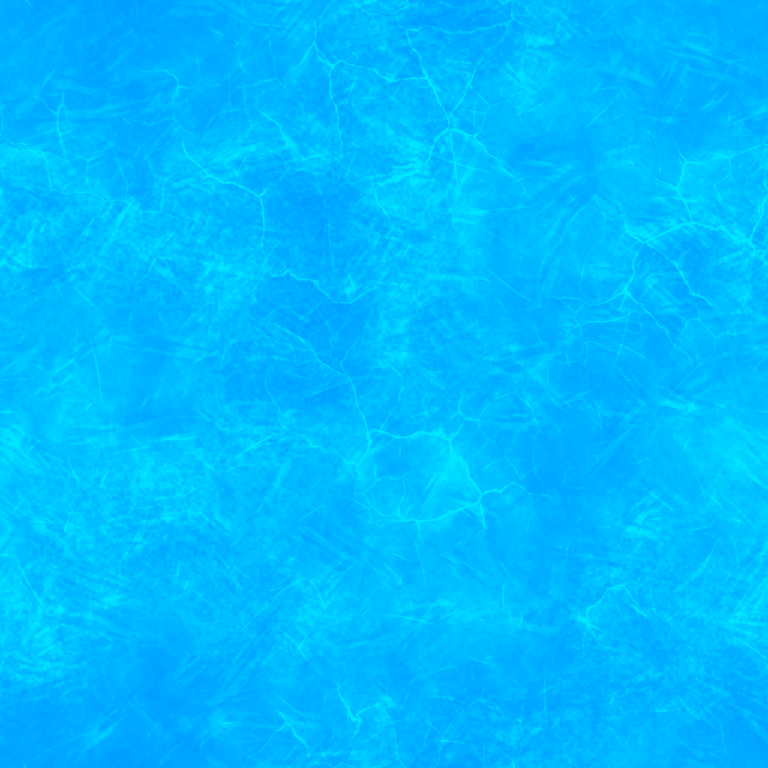
Give the GLSL for this texture, as a Shadertoy shader.

```glsl
vec2 hash2(vec2 p) {
    vec3 q = fract(p.xyx * vec3(0.1031, 0.1030, 0.0973));
    q += dot(q, q.yzx + 33.33);
    return fract((q.xx + q.yz) * q.zy);
}

// Smooth value noise that wraps after n cells
float noise(vec2 uv, float n, float seed) {
    vec2 p = uv * n, i = floor(p), f = p - i;
    f = f * f * (3.0 - 2.0 * f);
    vec2 a = mod(i, n) + seed, b = mod(i + 1.0, n) + seed;
    return mix(mix(hash2(a).x, hash2(vec2(b.x, a.y)).x, f.x),
               mix(hash2(vec2(a.x, b.y)).x, hash2(b).x, f.x), f.y);
}

float clouds(vec2 uv, float n, float gain, float seed) {
    float sum = 0.0, weight = 1.0, total = 0.0;
    for (int k = 0; k < 6; k++) {
        sum += weight * noise(uv, n, seed + float(k) * 17.0);
        total += weight;
        weight *= gain;
        n *= 2.0;
    }
    return sum / total;
}

// Cellular plates: x = distance to the border in cells, y = random plate tone
vec2 plates(vec2 uv, float n, float seed) {
    vec2 p = uv * n, home = floor(p), nearest = vec2(0.0), nearestCell = home;
    float best = 9.0, border = 9.0;
    for (int k = 0; k < 9; k++) {
        vec2 cell = home + vec2(k % 3 - 1, k / 3 - 1);
        vec2 r = cell + hash2(mod(cell, n) + seed) - p;
        if (dot(r, r) < best) {
            best = dot(r, r);
            nearest = r;
            nearestCell = cell;
        }
    }
    for (int k = 0; k < 25; k++) {
        vec2 cell = nearestCell + vec2(k % 5 - 2, k / 5 - 2);
        vec2 r = cell + hash2(mod(cell, n) + seed) - p;
        vec2 gap = r - nearest;
        if (dot(gap, gap) > 1e-4)
            border = min(border, dot(0.5 * (r + nearest), normalize(gap)));
    }
    return vec2(border, hash2(mod(nearestCell, n) + seed + 40.0).y);
}

// Scattered dry brush patches made of parallel bristle marks
float brushMarks(vec2 uv, float n, float seed) {
    vec2 p = uv * n, home = floor(p);
    float sum = 0.0;
    for (int k = 0; k < 9; k++) {
        vec2 cell = home + vec2(k % 3 - 1, k / 3 - 1);
        vec2 id = mod(cell, n) + seed, rnd = hash2(id + 9.0);
        vec2 r = p - cell - hash2(id);
        float angle = mix(-0.9, 1.2, rnd.x);
        vec2 dir = vec2(cos(angle), sin(angle));
        vec2 q = vec2(dot(r, dir), dot(r, vec2(-dir.y, dir.x)));
        float area = smoothstep(1.0, 0.3, length(q / vec2(0.8, 0.15 + 0.25 * rnd.y)));
        vec2 fibre = q * vec2(3.0, 220.0 / n) + rnd * 40.0 + 60.0;
        float bristles = noise(fibre / 256.0, 256.0, seed);
        sum += area * (smoothstep(0.4, 0.85, bristles) - 0.25) * step(0.3, rnd.y);
    }
    return sum;
}

// Short thin scratches
float scratches(vec2 uv, float n, float seed) {
    vec2 p = uv * n, home = floor(p);
    float sum = 0.0;
    for (int k = 0; k < 9; k++) {
        vec2 cell = home + vec2(k % 3 - 1, k / 3 - 1);
        vec2 id = mod(cell, n) + seed, rnd = hash2(id + 5.0);
        vec2 r = p - cell - hash2(id);
        float angle = 6.2832 * rnd.x, reach = 0.15 + 0.7 * rnd.y * rnd.y;
        vec2 dir = vec2(cos(angle), sin(angle));
        float along = dot(r, dir), across = dot(r, vec2(-dir.y, dir.x)) + 0.15 * along * along;
        sum += smoothstep(0.0022, 0.0004, abs(across) / n)
             * smoothstep(reach, 0.2 * reach, abs(along)) * hash2(id + 21.0).x;
    }
    return sum;
}

void mainImage(out vec4 fragColor, in vec2 fragCoord) {
    vec2 uv = fragCoord / iResolution.xy;
    vec2 wobble = vec2(clouds(uv, 9.0, 0.5, 3.0), clouds(uv, 9.0, 0.5, 61.0)) - 0.5;

    // Smoky wash with crumpled creases
    float green = 0.714 + 0.36 * (clouds(uv + 0.09 * wobble, 5.0, 0.72, 11.0) - 0.5);
    green += 0.045 * (noise(uv + 0.15 * wobble, 4.0, 29.0) - 0.5);
    float crease = abs(clouds(uv + 0.1 * wobble, 14.0, 0.65, 77.0) - 0.5);
    green += 0.03 * (smoothstep(0.06, 0.0, crease) - 0.4);

    // Cracked plaster, strongest in some regions
    float region = smoothstep(0.4, 0.62, noise(uv + 0.1 * wobble, 5.0, 83.0));
    float broken = smoothstep(0.25, 0.5, noise(uv, 14.0, 47.0));
    vec2 plate = plates(uv + 0.1 * wobble, 9.0, 7.0);
    vec2 chip = plates(uv + 0.08 * wobble, 17.0, 25.0);
    float crack = smoothstep(0.0026, 0.0006, plate.x / 9.0) * broken;
    float hairline = smoothstep(0.0022, 0.0004, chip.x / 17.0) * (1.0 - broken);
    green += region * (0.012 + 0.1 * (plate.y - 0.45) * exp(-plate.x * 7.0));
    green += region * (0.035 * (chip.y - 0.5) + 0.11 * crack + 0.07 * hairline);

    // Brushwork and scratches
    green += 0.06 * brushMarks(uv, 8.0, 15.0) + 0.075 * brushMarks(uv, 15.0, 71.0);
    green += 0.08 * scratches(uv, 12.0, 33.0) + 0.075 * scratches(uv, 24.0, 90.0);

    // Fine grain, stronger in worn spots
    float worn = smoothstep(0.35, 0.7, noise(uv + 0.1 * wobble, 6.0, 52.0));
    float grain = noise(uv, 128.0, 19.0) + 1.4 * noise(uv, 256.0, 37.0) - 1.2;
    green += grain * mix(0.024, 0.058, worn);

    // Lift the highlights and soften the deepest blue
    green += 0.3 * max(green - 0.76, 0.0) + 0.35 * max(0.68 - green, 0.0);
    fragColor = vec4(0.0, clamp(green, 0.61, 0.9), 1.0, 1.0);
}
```
